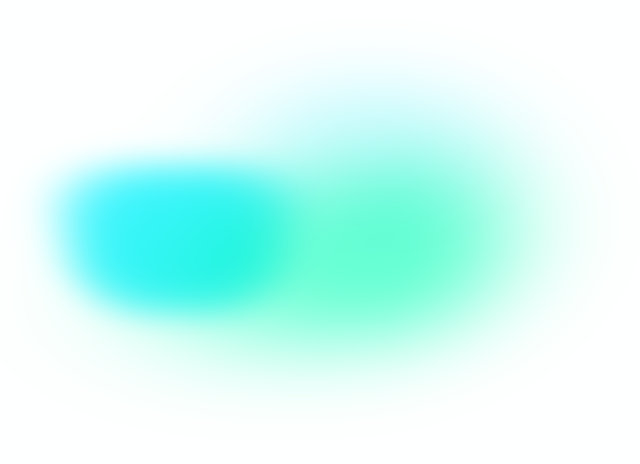
Give the GLSL for this background, as a WebGL 1 fragment shader.

```glsl
precision highp float;
// Soft blurred glows on white: a cyan pebble at left, a broad mint cloud at right
// and a faint icy haze above it. Each glow is a super-Gaussian of a bent distance,
// and the tints are multiplied like layers of transparent ink.

uniform vec2 u_resolution;

#define ASPECT 1.376
#define CYAN_TINT vec3(0.24, 0.96, 1.0)
#define MINT_TINT vec3(0.41, 1.0, 0.83)
#define HAZE_TINT vec3(0.83, 0.985, 1.0)
#define CYAN_FALLOFF 4.8
#define SOFT_FALLOFF 2.6
#define CYAN_SQUARENESS 2.6
#define CYAN_TAPER 0.12
#define MINT_TILT 0.12

// Opacity from 1 at the centre; higher falloff gives a flatter core
float glow(float dist, float falloff) {
  return exp(-pow(max(dist, 0.0001), falloff));
}

// Superellipse distance: 1 on the rim, rounder at exponent 2
float superellipse(vec2 q, float exponent) {
  vec2 a = pow(max(abs(q), 0.0001), vec2(exponent));
  return pow(a.x + a.y, 1.0 / exponent);
}

// Pebble that is slightly wider at the top
float cyanGlow(vec2 p) {
  vec2 q = (p - vec2(0.380, 0.486)) / vec2(0.247, 0.165);
  q.x /= 1.0 + CYAN_TAPER * clamp(q.y, -1.5, 1.5);
  return glow(superellipse(q, CYAN_SQUARENESS), CYAN_FALLOFF);
}

// Tilted cloud with a long tail to the left
float mintGlow(vec2 p) {
  vec2 q = p - vec2(0.815, 0.453);
  q.y -= MINT_TILT * q.x;
  float halfWidth = q.x < 0.0 ? 0.466 : 0.305;
  return glow(length(q / vec2(halfWidth, 0.21)), SOFT_FALLOFF);
}

float hazeGlow(vec2 p) {
  vec2 q = (p - vec2(0.797, 0.677)) / vec2(0.296, 0.17);
  return glow(length(q), SOFT_FALLOFF);
}

void main() {
  // Canvas units: height 1, width ASPECT
  vec2 p = gl_FragCoord.xy / u_resolution * vec2(ASPECT, 1.0);

  // Multiply the tints over white
  vec3 color = vec3(0.998, 1.0, 1.0);
  color *= mix(vec3(1.0), HAZE_TINT, hazeGlow(p));
  color *= mix(vec3(1.0), MINT_TINT, mintGlow(p));
  color *= mix(vec3(1.0), CYAN_TINT, cyanGlow(p));

  gl_FragColor = vec4(color, 1.0);
}
```
